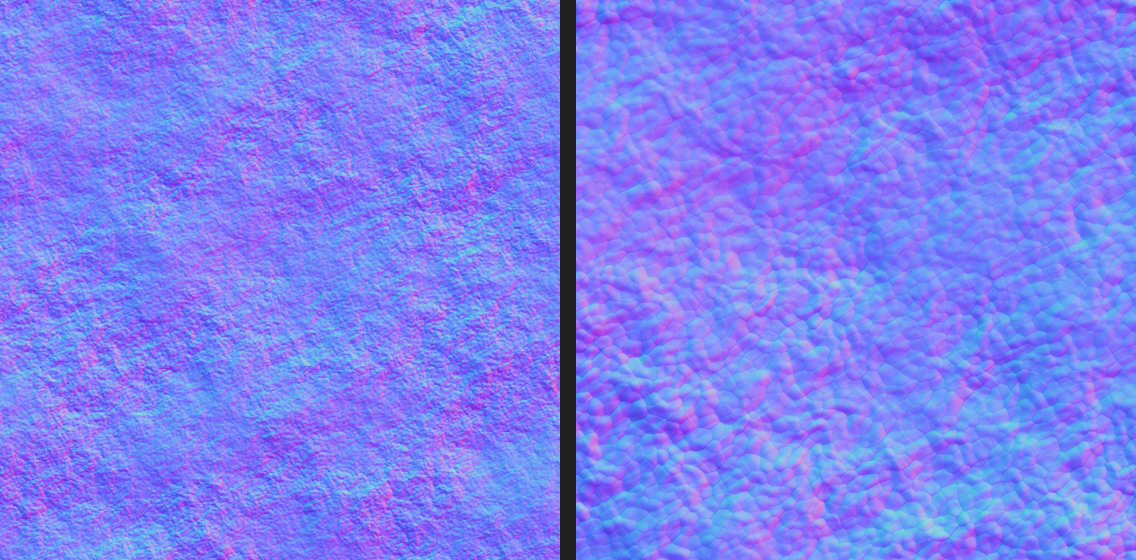
Left: the whole. Right: its middle third, enlarged.
Reproduce this texture map procedurally as a Shadertoy shader.

```glsl
#define GRAIN_ANGLE 0.45
#define GRAIN_STRETCH vec2(0.92, 1.08)
#define BASE_FREQ 3.5
#define BASE_SLOPE 0.074
#define SLOPE_GROWTH 1.18
#define OCTAVES 6
#define CLUMP vec2(62.0, 0.08)   // frequency, slope
#define CHIP vec2(160.0, 0.16)   // frequency, slope
#define WARP 0.004
#define ROUGHNESS vec2(0.68, 1.2)
#define SKEW 0.4
#define BLUE_GAIN 0.485

vec2 hash2(vec2 p) {
    vec3 q = fract(p.xyx * vec3(0.1031, 0.1030, 0.0973));
    q += dot(q, q.yzx + 33.33);
    return fract((q.xx + q.yz) * q.zy);
}

float lattice(vec2 cell, vec2 offset) {
    float angle = 6.2832 * hash2(cell).x;
    return dot(vec2(cos(angle), sin(angle)), offset);
}

float gradientNoise(vec2 p) {
    vec2 i = floor(p), f = fract(p);
    vec2 u = f * f * f * (f * (f * 6.0 - 15.0) + 10.0);
    vec2 e = vec2(1.0, 0.0);
    float low = mix(lattice(i, f), lattice(i + e, f - e), u.x);
    float high = mix(lattice(i + e.yx, f - e.yx), lattice(i + 1.0, f - 1.0), u.x);
    return mix(low, high, u.y);
}

// Rounded domes with creases between neighbouring cells
float cellDomes(vec2 p) {
    vec2 i = floor(p), f = fract(p);
    float nearest = 4.0;
    for (int y = -1; y <= 1; y++)
        for (int x = -1; x <= 1; x++) {
            vec2 cell = vec2(x, y);
            vec2 d = cell + hash2(i + cell) - f;
            nearest = min(nearest, dot(d, d));
        }
    return -nearest;
}

// Rock relief: broad swells, then rough grain, clumps and chips
float height(vec2 p, float rough) {
    float c = cos(GRAIN_ANGLE), s = sin(GRAIN_ANGLE);
    p = vec2(c * p.x + s * p.y, c * p.y - s * p.x) * GRAIN_STRETCH + 7.0;
    p += WARP * vec2(gradientNoise(p * 37.0), gradientNoise(p * 37.0 + 43.0));

    float h = 0.0, freq = BASE_FREQ, slope = BASE_SLOPE;
    for (int i = 0; i < OCTAVES; i++) {
        float gain = i < 2 ? 1.0 : rough;
        h += gain * slope / freq * gradientNoise(p * freq + float(i) * 19.7);
        freq *= 2.1;
        slope *= SLOPE_GROWTH;
    }
    h += rough * CLUMP.y / CLUMP.x * cellDomes(p * CLUMP.x);
    h += rough * CHIP.y / CHIP.x * cellDomes(p * CHIP.x);
    return h;
}

void mainImage(out vec4 fragColor, in vec2 fragCoord) {
    vec2 p = fragCoord / iResolution.y;

    // Worn patches alternate with rough ones
    float patches = gradientNoise(p * 4.3 + 11.0) + 0.6 * gradientNoise(p * 13.0 + 5.0);
    float rough = mix(ROUGHNESS.x, ROUGHNESS.y, smoothstep(-0.4, 0.35, patches));

    // Slope from finite differences
    vec2 e = vec2(0.001, 0.0);
    float h = height(p, rough);
    vec2 slope = (h - vec2(height(p + e, rough), height(p + e.yx, rough))) / e.x;

    // Faces turned right are rarer but steeper
    slope.x += SKEW * (slope.x * slope.x - 0.05);

    // Encode the unit normal as colour
    vec3 normal = normalize(vec3(slope, 1.0));
    fragColor = vec4(0.5 + normal * vec3(0.5, 0.5, BLUE_GAIN), 1.0);
}
```
